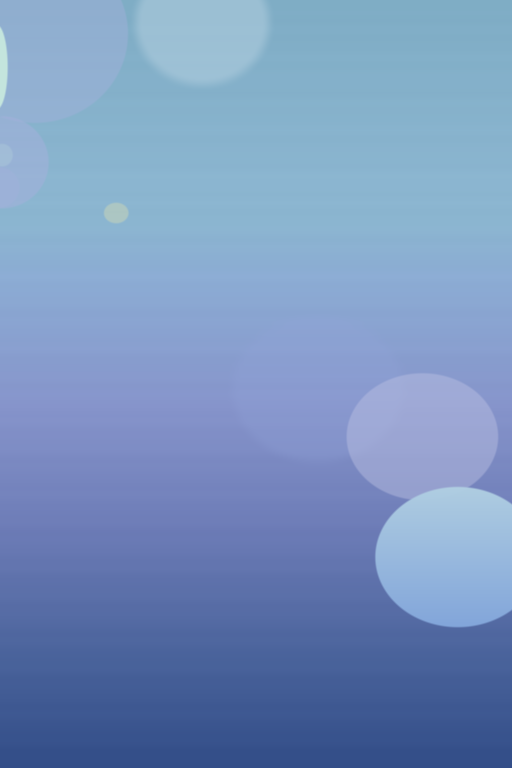
Write a WebGL 1 fragment shader that draws this background.

```glsl
precision highp float;
// Soft translucent bubbles over a teal to violet to navy vertical gradient.

uniform vec2 u_resolution;

#define BAND_STRENGTH 0.005
#define CRISP_EDGE 0.0025
#define SOFT_EDGE 0.014
#define SKY_TOP vec3(0.495, 0.675, 0.770)
#define SKY_TEAL vec3(0.545, 0.710, 0.815)
#define SKY_BLUE vec3(0.548, 0.675, 0.830)
#define SKY_VIOLET vec3(0.525, 0.580, 0.795)
#define SKY_INDIGO vec3(0.425, 0.485, 0.715)
#define SKY_NAVY vec3(0.195, 0.300, 0.530)
#define LAVENDER vec3(0.640, 0.690, 0.860)
#define PALE_GREEN vec3(0.780, 0.910, 0.870)

// Blend to the next gradient colour between two heights.
vec3 addStop(vec3 color, vec3 next, float start, float end, float y) {
  return mix(color, next, clamp((y - start) / (end - start), 0.0, 1.0));
}

vec3 skyGradient(float y) {
  vec3 color = addStop(SKY_TOP, SKY_TEAL, 0.0, 0.24, y);
  color = addStop(color, SKY_BLUE, 0.29, 0.36, y);
  color = addStop(color, SKY_VIOLET, 0.36, 0.53, y);
  color = addStop(color, SKY_INDIGO, 0.53, 0.69, y);
  color = addStop(color, vec3(0.285, 0.385, 0.605), 0.69, 0.86, y);
  return addStop(color, SKY_NAVY, 0.86, 1.0, y);
}

// Faint horizontal banding from layered sines.
float bands(float y) {
  return sin(y * 197.0) * 0.5 + sin(y * 331.0 + 1.7) * 0.3 + sin(y * 89.0) * 0.2;
}

// Ellipse coverage; the distance is approximated in units of canvas width.
float ellipse(vec2 p, vec2 center, vec2 radii, float edge) {
  vec2 q = (p - center) / radii;
  float scaled = length(q);
  float slope = max(length(q / radii), 0.001);
  float dist = scaled * (scaled - 1.0) / slope;
  float blur = max(edge, 0.75 / u_resolution.x);
  return 1.0 - smoothstep(-blur, blur, dist);
}

void main() {
  // x runs 0 to 1; y runs downward from the top, also in canvas widths.
  vec2 uv = gl_FragCoord.xy / u_resolution;
  float down = 1.0 - uv.y;
  vec2 p = vec2(uv.x, down * 1.5);

  vec3 color = skyGradient(down) + BAND_STRENGTH * bands(down);

  // Upper bubbles
  float corner = ellipse(p, vec2(0.068, 0.066), vec2(0.182, 0.174), CRISP_EDGE);
  color = mix(color, LAVENDER, 0.45 * corner);
  float hazy = ellipse(p, vec2(0.395, 0.045), vec2(0.130, 0.120), SOFT_EDGE);
  color = mix(color, vec3(0.730, 0.830, 0.890), 0.47 * hazy);

  // Left edge cluster
  float sliver = ellipse(p, vec2(-0.006, 0.131), vec2(0.021, 0.082), CRISP_EDGE);
  color = mix(color, PALE_GREEN, 0.95 * sliver);
  float side = ellipse(p, vec2(0.003, 0.317), vec2(0.092, 0.090), CRISP_EDGE);
  color = mix(color, LAVENDER, 0.55 * side);
  float lower = ellipse(p, vec2(-0.004, 0.366), vec2(0.042, 0.040), CRISP_EDGE);
  color = mix(color, LAVENDER, 0.35 * lower);
  float bead = ellipse(p, vec2(0.004, 0.303), vec2(0.021, 0.022), CRISP_EDGE);
  color = mix(color, PALE_GREEN, 0.20 * bead);

  // Small warm dot
  float dot0 = ellipse(p, vec2(0.227, 0.416), vec2(0.024, 0.020), CRISP_EDGE);
  color = mix(color, vec3(0.760, 0.820, 0.730), 0.60 * dot0);

  // Lower right bubbles, back to front
  float ghost = ellipse(p, vec2(0.621, 0.760), vec2(0.166, 0.142), SOFT_EDGE);
  color = mix(color, vec3(0.570, 0.640, 0.850), 0.28 * ghost);
  float violet = ellipse(p, vec2(0.825, 0.853), vec2(0.148, 0.124), CRISP_EDGE);
  color = mix(color, vec3(0.740, 0.760, 0.890), 0.45 * violet);
  float bright = ellipse(p, vec2(0.894, 1.088), vec2(0.161, 0.137), CRISP_EDGE);
  vec3 brightFill = mix(vec3(0.690, 0.810, 0.885), vec3(0.515, 0.655, 0.860),
                        clamp((p.y - 0.951) / 0.274, 0.0, 1.0));
  color = mix(color, brightFill, 0.97 * bright);

  gl_FragColor = vec4(clamp(color, 0.0, 1.0), 1.0);
}
```
